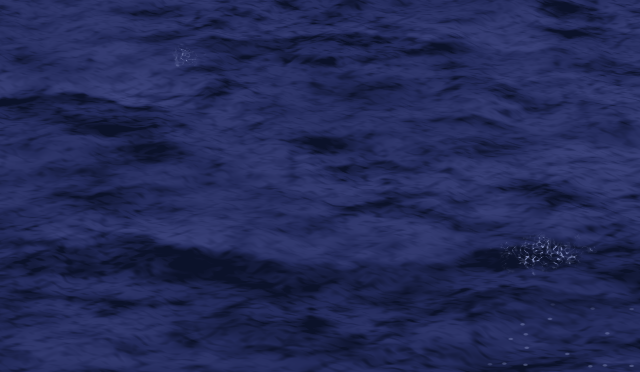
Give the GLSL for this texture, as a WebGL 2 fragment shader.

```glsl
#version 300 es
precision highp float;
// Dark blue open sea at dusk: long swells, slanted ripples and a little foam.

uniform vec2 u_resolution;
out vec4 outColor;

const vec3 DEEP  = vec3(0.045, 0.070, 0.165);
const vec3 MID   = vec3(0.135, 0.165, 0.358);
const vec3 LIGHT = vec3(0.225, 0.255, 0.475);
const vec3 FOAM  = vec3(0.50, 0.54, 0.72);

const float BASE_TONE = 0.63;       // tone of open water, 0 deep to 1 light
const float RIPPLE_GAIN = 0.46;     // strength of the largest ripples
const float RIPPLE_FALLOFF = 0.86;  // strength kept per octave
const vec2  RIPPLE_SCALE = vec2(2.4, 9.0);
const int   OCTAVES = 5;
const int   CRESTS = 24;

// Swells: centre x, crest y, half width, height of the dark face
const vec4 FAR_SWELL  = vec4(0.86, 0.885, 0.62, 0.065);
const vec4 LEFT_SWELL = vec4(0.16, 0.725, 0.48, 0.085);
const float NEAR_SWELL_Y = 0.325;
const float NEAR_SWELL_DEPTH = 0.27;

// Foam patches: centre, half size
const vec4 NEAR_FOAM = vec4(1.46, 0.320, 0.135, 0.055);
const vec4 FAR_FOAM  = vec4(0.50, 0.850, 0.045, 0.032);

vec2 hash2(vec2 p) {
    vec3 q = fract(vec3(p.xyx) * vec3(0.1031, 0.1030, 0.0973));
    q += dot(q, q.yzx + 33.33);
    return fract((q.xx + q.yz) * q.zy);
}

float cornerSlope(vec2 cell, vec2 offset) {
    return dot(hash2(cell) * 2.0 - 1.0, offset);
}

// Gradient noise, roughly -0.7 to 0.7
float noise(vec2 p) {
    p += 71.0;
    vec2 i = floor(p), f = fract(p);
    vec2 u = f * f * f * (f * (f * 6.0 - 15.0) + 10.0);
    vec2 e = vec2(1.0, 0.0);
    float low  = mix(cornerSlope(i, f), cornerSlope(i + e, f - e), u.x);
    float high = mix(cornerSlope(i + e.yx, f - e.yx), cornerSlope(i + 1.0, f - 1.0), u.x);
    return 1.3 * mix(low, high, u.y);
}

// Stretched octaves, sheared to alternating sides, part smooth and part ridged
float ripples(vec2 p) {
    float sum = 0.0, gain = RIPPLE_GAIN, shear = 0.10;
    vec2 scale = RIPPLE_SCALE;
    for (int i = 0; i < OCTAVES; i++) {
        vec2 q = vec2(p.x, p.y + shear * p.x) * scale + float(i) * 17.3;
        float n = noise(q);
        sum += gain * (0.75 * n + 0.4 * (0.36 - 2.0 * abs(n)));
        gain *= RIPPLE_FALLOFF;
        scale *= 1.85;
        shear *= -1.15;
    }
    return sum;
}

// Dark face under a sharp arched crest, with a faint light back above it
float crest(vec2 p, vec4 wave) {
    float u = (p.x - wave.x) / wave.z;
    float line = wave.y + wave.w * (0.6 * exp(-3.0 * u * u) - 0.3);
    float below = line - p.y;
    float envelope = 1.0 - smoothstep(0.25, 1.0, abs(u));
    float edge = smoothstep(-0.004, 0.010, below);
    float face = edge * exp(-max(below, 0.0) / wave.w);
    float back = (1.0 - edge) * exp(min(below, 0.0) / (0.5 * wave.w));
    return envelope * (0.22 * back - face);
}

// Broken bright threads inside a soft ellipse
float foam(vec2 p, vec4 patchArea) {
    vec2 d = (p - patchArea.xy) / patchArea.zw;
    float mask = 1.0 - smoothstep(0.1, 1.0, length(d) + 0.9 * noise(p * 32.0));
    float threads = 1.0 - smoothstep(0.0, 0.17, abs(noise(p * vec2(55.0, 75.0))));
    float grains = smoothstep(0.0, 0.4, noise(p * 105.0 + 9.0));
    return mask * (0.75 * threads * (0.35 + grains) + 0.25 * grains);
}

// Sparse bubbles on the dark water in the near right corner
float bubbles(vec2 p) {
    vec2 g = p * vec2(18.0, 26.0);
    vec2 cell = floor(g), h = hash2(cell + 5.0);
    vec2 d = (fract(g) - 0.25 - 0.5 * h) / vec2(0.13, 0.10);
    float area = smoothstep(1.2, 1.4, p.x) * (1.0 - smoothstep(0.14, 0.21, p.y));
    return area * step(0.62, hash2(cell + 40.0).x) * (1.0 - smoothstep(0.4, 1.2, length(d)));
}

void main() {
    vec2 p = gl_FragCoord.xy / u_resolution.y;
    float broad = noise(p * vec2(1.7, 4.2) + 3.0);

    // Ripples shrink toward the horizon and bend with the swell
    vec2 q = vec2((p.x - 0.86) * (1.0 + 0.5 * p.y), p.y + 0.3 * p.y * p.y);
    q.y += 0.035 * noise(q * vec2(3.2, 6.0)) + 0.010 * noise(q * vec2(11.0, 20.0));
    float calm = mix(0.75, 1.15, smoothstep(-0.3, 0.3, noise(p * vec2(2.1, 5.0) + 30.0)));
    float tone = BASE_TONE + 0.28 * broad + calm * ripples(q);
    tone -= 0.14 * smoothstep(0.85, 1.0, p.y);

    // Large swells with uneven crest lines
    vec2 w = p + vec2(0.0, 0.035 * noise(p * vec2(4.5, 3.0)) + 0.012 * noise(p * vec2(15.0, 9.0)));
    tone += 0.50 * crest(w, FAR_SWELL) + 0.52 * crest(w, LEFT_SWELL);
    float below = NEAR_SWELL_Y + 0.03 * cos(5.24 * (p.x - 1.54)) - w.y;
    tone -= 0.47 * smoothstep(-0.008, 0.022, below) * exp(-max(below, 0.0) / NEAR_SWELL_DEPTH);

    // Scattered small crests
    for (int i = 0; i < CRESTS; i++) {
        vec2 a = hash2(vec2(float(i), 11.0)), b = hash2(vec2(float(i), 47.0));
        float y = (float(i) + a.y) / float(CRESTS);
        float halfWidth = mix(0.12, 0.36, b.x) * mix(1.0, 0.65, y);
        float height = halfWidth * mix(0.09, 0.17, b.y);
        tone += 0.36 * crest(w, vec4(a.x * 1.72, y, halfWidth, height));
    }

    tone = clamp(tone, 0.0, 1.1);
    vec3 color = mix(DEEP, MID, min(2.0 * tone, 1.0));
    color = mix(color, LIGHT, max(2.0 * tone - 1.0, 0.0));
    float white = foam(p, NEAR_FOAM) + 0.9 * foam(p, FAR_FOAM) + 0.45 * bubbles(p);
    outColor = vec4(mix(color, FOAM, clamp(white, 0.0, 0.9)), 1.0);
}
```
